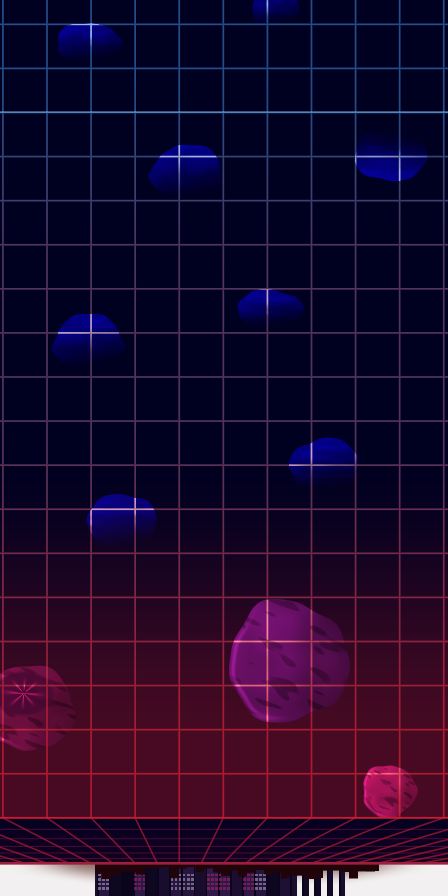
Write a Shadertoy shader that draws this background.

```glsl
// Neon grid over a night sky that warms to crimson, with drifting asteroids,
// a receding grid shelf and a strip of dark towers along the bottom edge.
// Rocks are wobbly polar shapes; grids and towers are repeats with fract.

const float SHELF_TOP = 0.1745;
const float SHELF_BOTTOM = 0.073;
const float CELL = 0.0984;

float hash(vec2 p) {
    return fract(sin(dot(p, vec2(127.1, 311.7))) * 43758.545);
}

float noise(vec2 p) {
    vec2 i = floor(p), f = fract(p);
    f = f * f * (3.0 - 2.0 * f);
    return mix(mix(hash(i), hash(i + vec2(1, 0)), f.x),
               mix(hash(i + vec2(0, 1)), hash(i + vec2(1, 1)), f.x), f.y);
}

float stroke(float d, float halfWidth, float px) {
    return clamp((halfWidth - abs(d)) / px + 0.5, 0.0, 1.0);
}

// Signed distance to the nearest multiple of one cell
float repeatDist(float x) {
    return (fract(x / CELL + 0.5) - 0.5) * CELL;
}

// Rough outline: below 1 inside, above 1 outside
float rockShape(vec2 q, float seed) {
    float a = atan(q.y, q.x);
    return length(q) / (0.97 + 0.045 * sin(3.0 * a + seed)
                             + 0.03 * sin(5.0 * a + seed * 2.3)
                             + 0.015 * sin(9.0 * a + seed));
}

// Blue rocks: only the lit side stands out from the sky
vec3 blueRocks(vec2 p, float px) {
    // centre, radii; a negative height is lit from below
    vec4 rocks[8] = vec4[8](
        vec4(0.197, 1.902, 0.074, 0.049), vec4(0.615, 1.980, 0.054, 0.048),
        vec4(0.418, 1.612, 0.082, 0.067), vec4(0.872, 1.658, 0.082, -0.066),
        vec4(0.602, 1.308, 0.076, 0.047), vec4(0.198, 1.235, 0.081, 0.066),
        vec4(0.725, 0.960, 0.079, 0.064), vec4(0.272, 0.832, 0.079, 0.069));
    vec3 glow = vec3(0);
    for (int i = 0; i < 8; i++) {
        vec2 q = (p - rocks[i].xy) / rocks[i].zw;
        float seed = float(i) * 1.7 + 1.0;
        float d = rockShape(q, seed);
        float inside = clamp((1.0 - d) * abs(rocks[i].w) / px + 0.5, 0.0, 1.0);
        float lit = smoothstep(-0.9, 0.9, q.y - 0.25 * q.x);
        float grain = 0.75 + 0.4 * noise(q * vec2(2.5, 6.0) + seed);
        glow += inside * lit * grain * vec3(0.015, 0.0, 0.43);
    }
    return glow;
}

// Solid rock with soft patches, a bright left rim and dark scratches
vec3 warmRock(vec3 col, vec2 p, vec2 centre, vec2 radii, vec3 tint, float seed, float px) {
    vec2 q = (p - centre) / radii;
    float d = rockShape(q, seed);
    float inside = clamp((1.0 - d) * radii.y / px + 0.5, 0.0, 1.0);
    float shade = 0.85 - 0.22 * q.x + 0.12 * q.y + 0.25 * (noise(q * 3.0 + seed) - 0.5);
    float scratch = smoothstep(0.68, 0.8, noise(q * vec2(5.0, 9.0) + q.yx * 3.0 + seed));
    float rim = smoothstep(0.06, 0.0, abs(d - 0.93)) * smoothstep(0.1, 0.9, -q.x - 0.3 * q.y);
    vec3 rock = tint * (shade - 0.25 * scratch) + rim * vec3(0.22, 0.04, 0.2);
    return mix(col, rock, inside * (0.88 - 0.2 * smoothstep(0.0, 1.0, q.x)));
}

vec3 sky(vec2 p, float px) {
    float warm = 1.0 - smoothstep(0.3, 1.0, p.y);
    vec3 col = mix(vec3(0.0, 0.0, 0.125), vec3(0.28, 0.04, 0.135), warm);
    col += blueRocks(p, px);
    col = warmRock(col, p, vec2(0.643, 0.523), vec2(0.138, 0.14), vec3(0.47, 0.07, 0.46), 2.0, px);
    col = warmRock(col, p, vec2(0.057, 0.419), vec2(0.115, 0.097), vec3(0.54, 0.07, 0.32), 4.0, px);
    col = warmRock(col, p, vec2(0.868, 0.234), vec2(0.062, 0.061), vec3(0.80, 0.09, 0.42), 1.0, px);

    // Crater with a star of rays
    vec2 c = p - vec2(0.053, 0.452);
    float r = length(c * vec2(0.8, 1.1));
    col = mix(col, vec3(0.27, 0.03, 0.19), 0.8 * smoothstep(0.058, 0.048, r));
    float rays = pow(abs(cos(atan(c.y, c.x) * 4.0 + 0.3)), 10.0);
    col += rays * smoothstep(0.045, 0.0, r) * vec3(0.6, 0.06, 0.32);

    // Grid: blue at the top, mauve halfway, red below
    vec3 ink = mix(vec3(0.75, 0.11, 0.19), vec3(0.38, 0.24, 0.40), smoothstep(0.2, 1.15, p.y));
    ink = mix(ink, vec3(0.16, 0.36, 0.60), smoothstep(1.35, 1.85, p.y));
    ink += vec3(0.5, 0.5, 0.4) * smoothstep(0.2, 0.5, col.b);
    float grid = max(stroke(repeatDist(p.x - 0.0065), 0.0019, px),
                     stroke(repeatDist(p.y - SHELF_TOP), 0.0019, px));
    col = mix(col, ink, 0.85 * grid);
    return col + vec3(0.2, 0.25, 0.25) * stroke(p.y - 1.75, 0.002, px);
}

// Shelf whose lines draw together toward its lower edge
vec3 shelf(vec2 p, float px) {
    float t = (SHELF_TOP - p.y) / (SHELF_TOP - SHELF_BOTTOM);
    float scale = 1.0 - 0.5 * t;
    float across = repeatDist((p.x - 0.4) / scale) * scale;
    float slope = length(vec2(1.0, (p.x - 0.4) / scale * 4.9));
    float row = 6.0 * t / (1.7 - 0.7 * t);
    float rowGap = 10.2 / pow(1.7 - 0.7 * t, 2.0) / (SHELF_TOP - SHELF_BOTTOM);
    float rows = stroke((fract(row + 0.5) - 0.5) / rowGap, 0.0012, px);
    vec3 col = mix(vec3(0.02, 0.0, 0.13), vec3(0.08, 0.0, 0.12), t);
    col = mix(col, vec3(0.36, 0.07, 0.25), 0.65 * rows);
    return mix(col, vec3(0.62, 0.10, 0.20), 0.8 * stroke(across / slope, 0.0017, px));
}

// Pale ground, soft shadow, dark towers with lit windows
vec3 city(vec2 p, float px) {
    float depth = SHELF_BOTTOM - p.y;
    float side = abs(p.x - 0.49);
    float shadow = smoothstep(0.05, 0.0, depth + 0.13 * max(side - 0.28, 0.0));
    vec3 col = mix(vec3(0.95, 0.94, 0.94), vec3(0.45, 0.29, 0.27), 0.75 * shadow * smoothstep(0.48, 0.3, side));
    float id = floor(p.x / 0.027);
    float h = hash(vec2(id, 3.0));
    float x = fract(p.x / 0.027);
    float body = step(0.213, p.x) * step(p.x, 0.773);
    body *= 1.0 - step(0.66, p.x) * step(0.55, x);
    vec3 wall = mix(vec3(0.04, 0.02, 0.11), vec3(0.20, 0.11, 0.30), h * step(0.15, x));
    vec2 w = fract(p / vec2(0.009, 0.010));
    float window = step(0.35, w.x) * step(0.45, w.y) * step(0.55, h) * step(0.012, p.y) * step(p.y, 0.052);
    wall = mix(wall, mix(vec3(0.65, 0.62, 0.75), vec3(0.65, 0.12, 0.4), step(0.8, h)), 0.6 * window);
    col = mix(col, wall, body);
    float eaves = 0.008 + 0.028 * hash(vec2(floor(p.x / 0.019), 8.0));
    float roof = clamp((eaves - depth) / px + 0.5, 0.0, 1.0) * step(0.213, p.x) * step(p.x, 0.845);
    return mix(col, vec3(0.13, 0.01, 0.04), roof);
}

void mainImage(out vec4 fragColor, in vec2 fragCoord) {
    vec2 p = fragCoord / iResolution.y * 2.0;
    p.x = fragCoord.x / iResolution.x;
    float px = 1.0 / iResolution.x;
    vec3 col = mix(shelf(p, px), sky(p, px), smoothstep(-px, px, p.y - SHELF_TOP));
    col = mix(city(p, px), col, smoothstep(-px, px, p.y - SHELF_BOTTOM));
    // Bright edges of the shelf
    col = mix(col, vec3(0.80, 0.10, 0.19), stroke(p.y - SHELF_TOP, 0.002, px));
    col = mix(col, vec3(0.62, 0.12, 0.24), stroke(p.y - SHELF_BOTTOM, 0.003, px));
    fragColor = vec4(col, 1.0);
}
```
